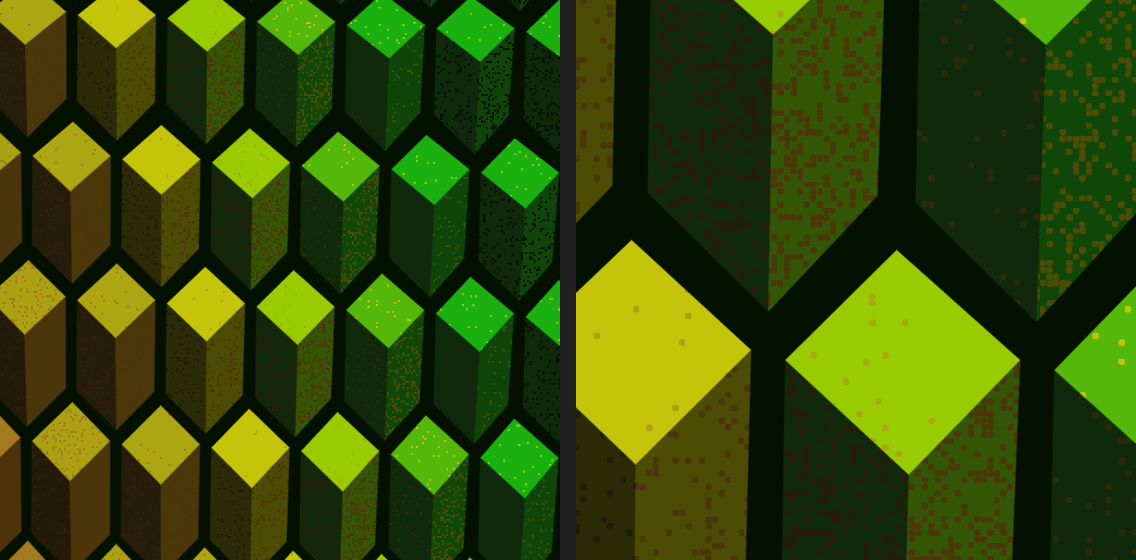
Left: the whole. Right: its middle third, enlarged.
Reproduce this pattern procedurally as a Shadertoy shader.

```glsl
const vec3 GAP = vec3(0.016, 0.065, 0.0);
const float GRAIN_CELLS = 256.0;

// Palettes run from warm to green along the diagonals
const vec3 TOP[7] = vec3[7](
    vec3(0.64, 0.48, 0.12), vec3(0.67, 0.63, 0.07), vec3(0.67, 0.65, 0.07), vec3(0.77, 0.77, 0.04),
    vec3(0.60, 0.80, 0.00), vec3(0.33, 0.72, 0.04), vec3(0.10, 0.69, 0.06));
const vec3 LEFT[7] = vec3[7](
    vec3(0.19, 0.12, 0.04), vec3(0.14, 0.10, 0.04), vec3(0.15, 0.11, 0.04), vec3(0.17, 0.17, 0.03),
    vec3(0.06, 0.16, 0.04), vec3(0.06, 0.16, 0.04), vec3(0.06, 0.16, 0.04));
const vec3 RIGHT[7] = vec3[7](
    vec3(0.30, 0.20, 0.04), vec3(0.29, 0.21, 0.04), vec3(0.29, 0.22, 0.04), vec3(0.30, 0.30, 0.02),
    vec3(0.20, 0.34, 0.02), vec3(0.06, 0.28, 0.03), vec3(0.06, 0.27, 0.03));

// Speck density of the top, left and right faces
const vec3 GRAIN[7] = vec3[7](
    vec3(0.15, 0.06, 0.15), vec3(0.14, 0.08, 0.14), vec3(0.02, 0.12, 0.20), vec3(0.01, 0.10, 0.14),
    vec3(0.02, 0.28, 0.35), vec3(0.03, 0.06, 0.28), vec3(0.03, 0.01, 0.07));

vec3 hash3(vec2 p) {
    vec3 q = fract(p.xyx * vec3(0.1031, 0.1030, 0.0973));
    q += dot(q, q.yxz + 33.33);
    return fract((q.xxy + q.yzz) * q.zyx);
}

// Cellular specks: one jittered dot in a share of the cells
float specks(vec2 p, float density) {
    vec2 g = p * GRAIN_CELLS;
    vec3 h = hash3(floor(g));
    float d = length(fract(g) - 0.5 - 0.2 * (h.xy - 0.5));
    return step(h.z, density) * (1.0 - smoothstep(0.42, 0.68, d));
}

// Signed distance to a line, positive on its left
float edge(vec2 p, vec2 a, vec2 b) {
    vec2 d = normalize(b - a);
    return dot(p - a, vec2(-d.y, d.x));
}

float fill(float d, float aa) {
    return 1.0 - smoothstep(-aa, aa, d);
}

// One prism hanging from its top tip, laid over the base colour
vec3 prism(vec3 base, vec2 uv, vec2 tip, int tone, float aa) {
    vec2 p = uv - tip;
    float lean = 0.03 * (tip.x - 0.286);
    float lidHeight = 0.125 + 0.034 * (0.783 - tip.y);

    // Corners of the lid and the foot
    vec2 apex = vec2(0.0);
    vec2 front = vec2(lean, -lidHeight);
    vec2 west = vec2(0.5 * lean - 0.070, -0.49 * lidHeight);
    vec2 east = vec2(0.5 * lean + 0.070, -0.49 * lidHeight);
    vec2 foot = vec2(0.4 * lean, -0.170 - 0.96 * lidHeight);
    vec2 footWest = vec2(0.35 * lean - 0.0715, foot.y + 0.071);
    vec2 footEast = vec2(0.067, foot.y + 0.069);

    float roof = max(edge(p, west, apex), edge(p, apex, east));
    float lid = max(roof, max(edge(p, east, front), edge(p, front, west)));
    float walls = max(edge(p, east, footEast), edge(p, footWest, west));
    float keel = max(edge(p, footEast, foot), edge(p, foot, footWest));
    float body = max(roof, max(walls, keel));

    // Faces, dusted with a warmer neighbour tone or with shadow
    int i = clamp(tone + 2, 0, 6);
    int warm = max(i - 2, 0);
    bool shaded = tone > 4;
    vec3 grain = GRAIN[i] + (shaded ? vec3(0.0, 0.10, 0.12) * float(tone - 4) : vec3(0.0));
    vec3 lidColor = mix(TOP[i], TOP[warm], specks(uv, grain.x));
    vec3 leftColor = mix(LEFT[i], shaded ? GAP : LEFT[warm], specks(uv, grain.y));
    vec3 rightColor = mix(RIGHT[i], shaded ? GAP : RIGHT[warm], specks(uv, grain.z));

    vec3 color = mix(rightColor, leftColor, fill(edge(p, front, foot), aa));
    color = mix(color, lidColor, fill(lid, aa));
    return mix(base, color, fill(body, aa));
}

void mainImage(out vec4 fragColor, in vec2 fragCoord) {
    vec2 uv = fragCoord / iResolution.y;
    float aa = 1.0 / iResolution.y;

    // Skewed lattice of top tips
    vec2 origin = vec2(0.1302, 0.7832);
    vec2 middle = vec2(0.0, -0.145);
    mat2 lattice = mat2(0.1578, -0.0059, -0.0794, -0.2474);
    vec2 nearest = round(inverse(lattice) * (uv - origin - middle));

    vec3 color = GAP;
    for (int y = -1; y <= 1; y++) {
        for (int x = -1; x <= 1; x++) {
            vec2 cell = nearest + vec2(x, y);
            color = prism(color, uv, origin + lattice * cell, int(cell.x - cell.y), aa);
        }
    }
    fragColor = vec4(color, 1.0);
}
```
